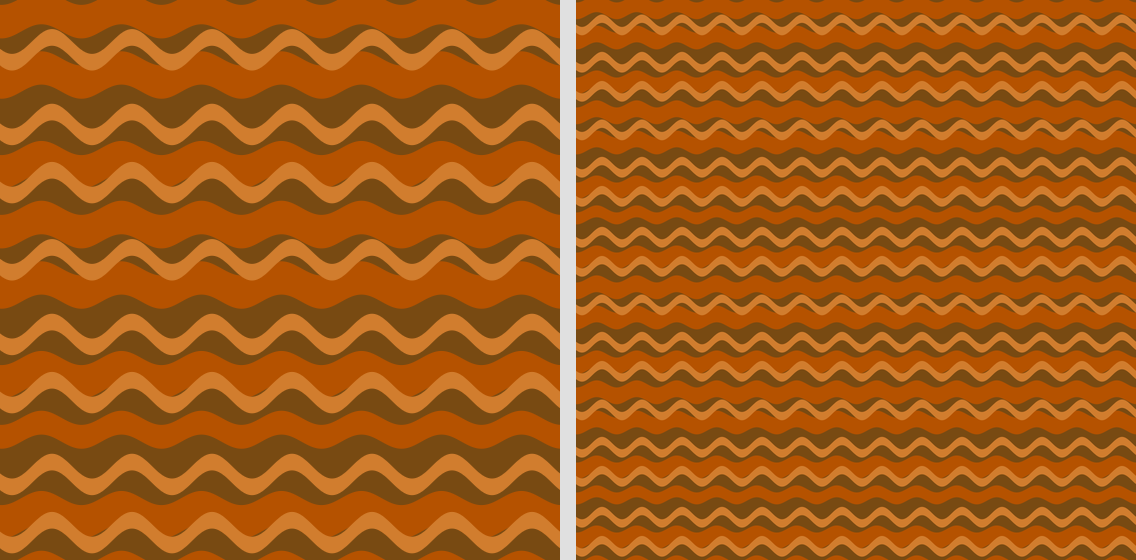
Left, the tile; right, the same tile 2 across and 2 down.
Give the GLSL for this pattern, as a Shadertoy shader.

```glsl
// Stacked wavy stripes: brown bands on burnt orange, each row crossed by a tan ribbon.

const float WAVES = 7.0;          // wave periods across the canvas
const int   ROWS = 8;             // stripe rows down the canvas
const float BAND_AMP = 0.101;     // heights below are in rows
const float BAND_CREST = 0.518;   // crest position within one period
const float RIBBON_AMP = 0.177;
const float RIBBON_CREST = 0.650;
const float RIBBON_HALF = 0.119;

// Per row kind: band centre, band half height, ribbon centre
const vec3 KINDS[3] = vec3[3](
    vec3(0.641, 0.193, 0.7115),
    vec3(0.712, 0.4026, 0.778),
    vec3(0.781, 0.1875, 0.609));

const vec3 ORANGE = vec3(0.71, 0.32, 0.00);
const vec3 BROWN  = vec3(0.47, 0.29, 0.07);
const vec3 TAN    = vec3(0.82, 0.49, 0.18);

const float TAU = 6.28319;

// Three kinds in turn, the last short group leaving out the first kind
int rowKind(int row) {
    return row < 6 ? row % 3 : row - 5;
}

// Coverage of a wavy stripe of constant vertical thickness, wrapped vertically
float stripe(vec2 p, float centre, float halfHeight, float amp, float crest, float pixel) {
    float rows = float(ROWS);
    float phase = TAU * (p.x * WAVES - crest);
    float slope = amp * TAU * WAVES / rows * sin(phase);
    float offset = p.y - centre + amp * cos(phase);
    offset -= rows * round(offset / rows);
    float dist = (abs(offset) - halfHeight) * inversesqrt(1.0 + slope * slope);
    return clamp(0.5 - dist / pixel, 0.0, 1.0);
}

void mainImage(out vec4 fragColor, in vec2 fragCoord) {
    vec2 uv = fragCoord / iResolution.xy;
    vec2 p = vec2(uv.x, (1.0 - uv.y) * float(ROWS));   // rows counted from the top
    float pixel = float(ROWS) / iResolution.y;

    float band = 0.0;
    float ribbon = 0.0;
    for (int row = 0; row < ROWS; row++) {
        vec3 kind = KINDS[rowKind(row)];
        float top = float(row);
        band = max(band, stripe(p, top + kind.x, kind.y, BAND_AMP, BAND_CREST, pixel));
        ribbon = max(ribbon, stripe(p, top + kind.z, RIBBON_HALF, RIBBON_AMP, RIBBON_CREST, pixel));
    }

    // Ribbons lie over the bands
    vec3 color = mix(ORANGE, BROWN, band);
    color = mix(color, TAN, ribbon);
    fragColor = vec4(color, 1.0);
}
```
